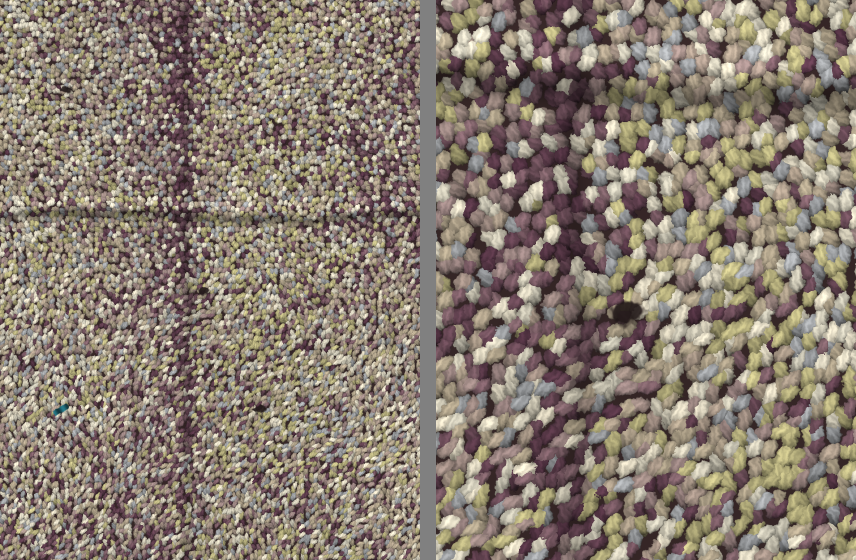
Left: the whole. Right: its middle third, enlarged.
Write a Shadertoy shader that draws this texture.

```glsl
// A worn, faded shag rug: tilted wool tufts in plum, beige, cream and olive, with a plum stripe and a fold.

const vec2 TUFTS = vec2(98.0, 82.0);   // tufts per canvas width, along x and y
const float TUFT_UNIT = 90.0;          // tuft shapes are sized in 1/90 of the width
const int SAMPLES = 3;                 // antialiasing samples per axis

const vec3 GAP    = vec3(0.21, 0.15, 0.15);
const vec3 PLUM   = vec3(0.41, 0.25, 0.33);
const vec3 MAUVE  = vec3(0.61, 0.52, 0.51);
const vec3 BEIGE  = vec3(0.79, 0.73, 0.62);
const vec3 CREAM  = vec3(0.94, 0.92, 0.84);
const vec3 OLIVE  = vec3(0.77, 0.74, 0.53);
const vec3 SLATE  = vec3(0.66, 0.67, 0.68);
const vec3 TEAL   = vec3(0.12, 0.38, 0.43);

vec3 hash3(vec2 p) {
    vec3 q = fract(vec3(p.xyx) * vec3(0.1031, 0.1030, 0.0973));
    q += dot(q, q.yxz + 33.33);
    return fract((q.xxy + q.yzz) * q.zyx);
}

// Layered sines, roughly -1 to 1
float waves(vec2 p, float freq) {
    float sum = 0.0, amp = 0.5;
    for (int i = 0; i < 4; i++) {
        sum += amp * sin(p.x * freq + 1.7 * sin(p.y * freq * 0.8 + float(i)))
                   * cos(p.y * freq * 0.9 + 1.3 * sin(p.x * freq * 0.7));
        p = mat2(0.8, 0.6, -0.6, 0.8) * p + 0.37;
        freq *= 1.8;
        amp *= 0.65;
    }
    return sum;
}

float bump(float x, float width) { return exp(-x * x / (width * width)); }

// Distance to the outline of diamonds repeated with the given spacing
float diamondLine(vec2 p, vec2 spacing) {
    vec2 q = abs(fract(p / spacing) - 0.5);
    return abs(q.x + q.y - 0.34);
}

// Share of plum wool: stripe, upper right side, lower edge, worn patches
float plumShare(vec2 p) {
    float wobble = waves(p, 9.0);
    float stripe = bump(p.x - 0.43 - 0.02 * wobble, 0.034) * smoothstep(-0.1, 0.5, p.y);
    float side = smoothstep(0.72, 0.95, p.x) * smoothstep(0.5, 0.9, p.y);
    float lower = smoothstep(0.3, 0.05, p.y) * smoothstep(0.8, 0.3, p.x);
    float top = smoothstep(0.9, 1.3, p.y) * bump(p.x - 0.42, 0.14);
    return 0.16 + 0.48 * stripe + 0.2 * side + 0.17 * lower + 0.15 * top + 0.22 * wobble;
}

// Wool colour of the tuft rooted at p
vec3 woolColour(vec2 p, vec3 rnd) {
    float motif = smoothstep(0.13, 0.03, diamondLine(p + vec2(0.008, 0.0), vec2(0.124, 0.1)));
    float edgeMotif = smoothstep(0.1, 0.02, diamondLine(p, vec2(0.2, 0.24))) * smoothstep(0.2, 0.05, p.x);
    float pale = clamp(0.21 + 0.14 * motif + 0.35 * edgeMotif + 0.12 * waves(p + 3.0, 13.0), 0.05, 0.7);
    float olive = clamp(0.12 + 0.15 * bump(p.x - 0.62, 0.18) + 0.25 * waves(p + 7.0, 11.0), 0.03, 0.45);
    float plum = clamp(plumShare(p) - 0.13 * motif - 0.15 * edgeMotif, 0.04, 0.8);

    vec3 wool = mix(BEIGE, MAUVE, smoothstep(0.35, 0.95, rnd.z + 0.25 * waves(p + 5.0, 7.0)));
    if (rnd.y < pale) wool = mix(CREAM, BEIGE, 0.35 * rnd.z);
    else if (rnd.y < pale + olive) wool = OLIVE;
    else if (rnd.y > 0.87) wool = SLATE;
    if (rnd.x < plum) wool = mix(PLUM, MAUVE, 0.6 * rnd.z);
    return wool * (0.9 + 0.2 * rnd.z);
}

// Topmost tuft over p: rounded, tilted, frayed ellipses on a jittered grid
vec3 pile(vec2 p) {
    vec2 cell = floor(p * TUFTS);
    vec2 fray = vec2(waves(p, 300.0), waves(p + 4.0, 330.0)) * 0.0022;
    float best = 0.0;
    vec3 colour = GAP;
    for (int j = -1; j <= 1; j++)
    for (int i = -1; i <= 1; i++) {
        vec2 id = cell + vec2(i, j);
        vec3 rnd = hash3(id + 17.0), shape = hash3(id + 231.0);
        vec2 root = (id + 0.1 + 0.8 * shape.xy) / TUFTS;
        float longPile = smoothstep(1.0, 0.4, root.y + 0.2 * waves(root, 8.0));
        float angle = 0.35 * longPile + 0.7 * waves(root + 2.0, 6.0) + 1.5 * (shape.z - 0.5);
        float c = cos(angle), s = sin(angle);
        vec2 offset = (p + fray - root) * TUFT_UNIT;
        vec2 local = mat2(c, s, -s, c) * offset;
        vec2 size = vec2(mix(0.66, 0.54, longPile), mix(0.82, 1.08, longPile)) * (0.85 + 0.2 * rnd.x);
        float d = length(local / size);
        float height = sqrt(max(1.0 - d * d, 0.0)) * (0.65 + 0.35 * shape.z);
        if (height > best) {
            best = height;
            float ply = 0.07 * sin(local.x * 13.0 + 6.0 * local.y + 6.0 * rnd.x);
            float light = 0.36 + 0.68 * height + 0.26 * dot(offset, vec2(-0.5, 0.8)) + ply;
            colour = mix(GAP, woolColour(root, rnd) * light, smoothstep(0.0, 0.36, height));
        }
    }
    return colour;
}

vec3 rug(vec2 p) {
    vec3 colour = pile(p);
    // Fold across, and the shallow furrow beside the stripe
    float fold = p.y - 0.818 - 0.008 * sin(p.x * 7.0) - 0.007 * waves(p, 25.0);
    colour *= 1.0 - 0.36 * bump(fold, 0.012) + 0.1 * bump(fold - 0.03, 0.018);
    colour *= 1.0 - 0.18 * bump(p.x - 0.445 - 0.008 * waves(p, 15.0), 0.012);
    // Bare spots
    for (int i = 0; i < 3; i++) {
        float k = float(i);
        vec2 spot = p - vec2(0.16 + 0.46 * sqrt(k * 0.5), 1.12 - 0.58 * k + 0.1 * k * k);
        float r = length(spot * vec2(0.8, 1.2)) + 0.006 * waves(p, 130.0);
        colour = mix(colour, GAP * 0.6, 0.9 * smoothstep(0.014, 0.008, r));
    }
    // Stray teal scrap
    vec2 scrap = mat2(0.5, 0.87, -0.87, 0.5) * (p - vec2(0.145, 0.358));
    float scrapEdge = length(max(abs(scrap) - vec2(0.004, 0.016), 0.0)) - 0.003;
    scrapEdge += 0.002 * waves(p, 200.0);
    colour = mix(colour, TEAL * (0.9 + 0.35 * sin(scrap.y * 260.0)), smoothstep(0.0015, -0.0015, scrapEdge));
    return colour * (1.0 + 0.05 * waves(p + 9.0, 5.0));
}

void mainImage(out vec4 fragColor, in vec2 fragCoord) {
    vec3 sum = vec3(0.0);
    for (int j = 0; j < SAMPLES; j++)
    for (int i = 0; i < SAMPLES; i++) {
        vec2 jitter = (vec2(i, j) + 0.5) / float(SAMPLES) - 0.5;
        sum += rug((fragCoord + jitter) / iResolution.x);
    }
    fragColor = vec4(clamp(sum / float(SAMPLES * SAMPLES), 0.0, 1.0), 1.0);
}
```
